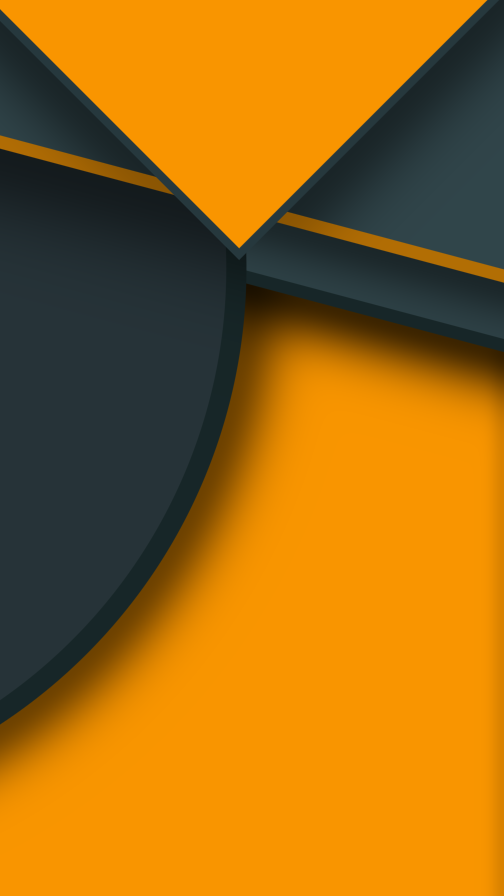
Reproduce this background procedurally as a Shadertoy shader.

```glsl
const vec3 ORANGE = vec3(0.975, 0.585, 0.0);
const vec3 SLATE = vec3(0.19, 0.27, 0.29);
const vec3 NIGHT = vec3(0.15, 0.20, 0.22);
const vec3 RIM = vec3(0.09, 0.15, 0.155);

// Coverage of the region where the signed distance is negative
float fill(float d) {
    float px = 1.0 / iResolution.x;
    return smoothstep(0.75 * px, -0.75 * px, d);
}

// Soft shadow falling off outside a shape
vec3 shade(vec3 color, float d, float width, float strength) {
    float t = max(d, 0.0) / width;
    return color * (1.0 - strength * exp(-t * t));
}

void mainImage(out vec4 fragColor, in vec2 fragCoord) {
    // Canvas width is one unit, y measured down from the top edge
    vec2 p = vec2(fragCoord.x, iResolution.y - fragCoord.y) / iResolution.x;

    // Distances: slanted bands, large disc, pointed flap
    float slant = (p.y - 0.266 * p.x) / length(vec2(1.0, 0.266));
    float disc = length(p - vec2(-0.594, 0.532)) - 1.083;
    float flap = (abs(p.x - 0.4745) + p.y - 0.516) * 0.7071;
    float panel = slant - 0.285;
    float band = slant - 0.418;

    // Orange floor with the shadows cast on it
    vec3 color = shade(ORANGE, band, 0.085, 0.76);
    color = shade(color, disc, 0.085, 0.56);
    color = shade(color, 1.0 - p.x, 0.025, 0.13);

    // Lower band and its dark edge
    vec3 lower = shade(SLATE * 0.96, panel, 0.07, 0.42);
    lower = mix(RIM, lower, fill(band + 0.025));
    color = mix(color, lower, fill(band));

    // Disc with rim, shaded by the panel above
    vec3 plate = mix(RIM, NIGHT, fill(disc + 0.04));
    plate = shade(plate, panel, 0.14, 0.48);
    color = mix(color, plate, fill(disc));

    // Upper panel with its orange stripe, shaded by the flap
    vec3 upper = mix(vec3(0.70, 0.43, 0.015), SLATE, fill(panel + 0.0255));
    upper = shade(upper, flap, 0.10, mix(0.22, 0.46, fill(panel + 0.0255)));
    color = mix(color, upper, fill(panel));

    // Pointed flap with slate border
    vec3 top = mix(vec3(0.15, 0.22, 0.24), ORANGE, fill(flap + 0.0165));
    color = mix(color, top, fill(flap));

    fragColor = vec4(color, 1.0);
}
```
